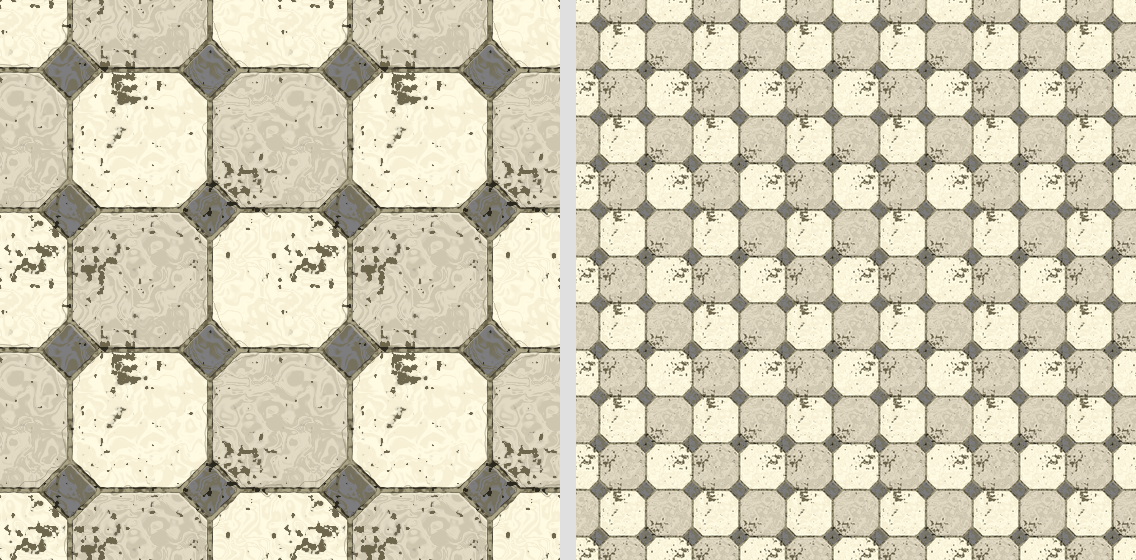
Left, the tile; right, the same tile 3 across and 3 down.
A WebGL 2 fragment shader for this texture:

```glsl
#version 300 es
precision highp float;
// Worn octagon-and-dot floor: checkered cream and grey marble octagons, small slate
// diamonds at the corners and gritty grout. Distance functions give the shapes;
// wrapping value noise gives veins and wear that repeat every two tiles.
uniform vec2 u_resolution;
out vec4 fragColor;

const float TILES = 4.0;          // octagons across and down
const float PATTERN = 2.0;        // tiles before the wear repeats
const float GROUT_HALF = 0.020;   // half width of straight joints, in tiles
const float CORNER_CUT = 0.240;   // octagon corner cut along each axis
const float STONE_HALF = 0.137;   // half side of a diamond
const float STONE_ROUND = 0.022;
const float EDGE_WOBBLE = 0.008;
const vec2 LIGHT = vec2(0.006, 0.013);
const float WEAR_RADIUS = 0.24;
const float WEAR_STRENGTH = 0.22;
const float WEAR_LEVEL = 0.82;
// Offset of the worn patch on each kind of tile
const vec2 WEAR_CREAM = vec2(0.20, 0.10), WEAR_GREY = vec2(-0.30, 0.20);
const vec2 WEAR_GREY_ALT = vec2(-0.23, -0.28), WEAR_CREAM_ALT = vec2(-0.10, 0.43);

const vec3 CREAM = vec3(1.00, 0.985, 0.89), CREAM_VEIN = vec3(0.97, 0.94, 0.835);
const vec3 GREY = vec3(0.89, 0.855, 0.77), GREY_VEIN = vec3(0.81, 0.775, 0.69);
const vec3 SLATE = vec3(0.49, 0.49, 0.50), SLATE_VEIN = vec3(0.46, 0.44, 0.36);
const vec3 GROUT = vec3(0.68, 0.65, 0.53);
const vec3 DIRT = vec3(0.41, 0.38, 0.28);
const vec3 SHADOW = vec3(0.15, 0.14, 0.10);

float hash(vec2 cell) {
    vec3 q = fract(cell.xyx * 0.1031);
    q += dot(q, q.yzx + 33.33);
    return fract((q.x + q.y) * q.z);
}

// Value noise with a whole number of cells per pattern, so that it wraps
float noise(vec2 p, float cells) {
    vec2 x = p * cells / PATTERN;
    vec2 i = floor(x), f = fract(x);
    f = f * f * (3.0 - 2.0 * f);
    vec2 a = mod(i, cells) + cells * 1.7;
    vec2 b = mod(i + 1.0, cells) + cells * 1.7;
    return mix(mix(hash(a), hash(vec2(b.x, a.y)), f.x),
               mix(hash(vec2(a.x, b.y)), hash(b), f.x), f.y);
}

float fbm(vec2 p, float cells, int octaves) {
    float sum = 0.0, weight = 1.0, total = 0.0;
    for (int k = 0; k < octaves; k++, weight *= 0.5, cells *= 2.0) {
        sum += weight * noise(p, cells);
        total += weight;
    }
    return sum / total;
}

// Folded bands of warped noise
float marble(vec2 p) {
    vec2 warp = vec2(fbm(p, 8.0, 3), fbm(p + 0.73, 8.0, 3)) - 0.5;
    float bands = fbm(p + 0.8 * warp, 10.0, 4) * 5.0;
    return smoothstep(0.2, 0.8, abs(fract(bands) - 0.5) * 2.0);
}

// Signed distances to the octagon (x) and the corner diamond (y)
vec2 shapes(vec2 p) {
    vec2 a = abs(p - round(p)), c = 0.5 - a;
    float cut = (CORNER_CUT - c.x - c.y) * 0.7071;
    float octagon = max(max(a.x, a.y) - (0.5 - GROUT_HALF), cut);
    vec2 r = abs(vec2(c.x + c.y, c.x - c.y)) * 0.7071 - STONE_HALF + STONE_ROUND;
    float stone = length(max(r, 0.0)) + min(max(r.x, r.y), 0.0) - STONE_ROUND;
    return vec2(octagon, stone);
}

// Sum of soft patches, one per tile of the pattern
float wearDensity(vec2 p) {
    float density = 0.0;
    for (int k = 0; k < 4; k++) {
        vec2 m = vec2(float(k % 2), float(k / 2));
        vec2 d = p - m - mix(mix(WEAR_CREAM, WEAR_GREY, m.x),
                             mix(WEAR_GREY_ALT, WEAR_CREAM_ALT, m.x), m.y);
        d -= PATTERN * round(d / PATTERN);
        density += exp(-dot(d, d) / (WEAR_RADIUS * WEAR_RADIUS));
    }
    return density;
}

void main() {
    vec2 p = gl_FragCoord.xy / u_resolution * TILES;
    float aa = 0.6 * TILES / min(u_resolution.x, u_resolution.y);
    float wobble = (noise(p, 60.0) - 0.5) * EDGE_WOBBLE;
    vec2 shape = shapes(p), lit = shapes(p + LIGHT);
    float d = min(shape.x, shape.y) + wobble;
    float dLit = min(lit.x, lit.y) + wobble;
    bool isStone = shape.y < shape.x;

    // Marble and slate, with lit upper edges and faint hairlines
    vec2 tile = mod(round(p), PATTERN);
    float vein = marble(isStone ? p : p + PATTERN * hash(tile + 7.0));
    bool isGrey = mod(tile.x + tile.y, 2.0) > 0.5;
    vec3 face = isGrey ? mix(GREY, GREY_VEIN, vein) : mix(CREAM, CREAM_VEIN, vein);
    if (isStone) face = mix(SLATE, SLATE_VEIN, vein);
    face = mix(face, isStone ? GREY_VEIN : CREAM, 0.6 * smoothstep(-aa, aa, dLit));
    float hairline = abs(d + 0.10 * (noise(p, 22.0) - 0.55));
    face = mix(face, DIRT, 0.35 * (1.0 - smoothstep(0.0, 0.003 + aa, hairline)));

    // Grout with grit, dark rims and a shadow from the tiles
    float grit = fbm(p, 72.0, 3);
    vec3 joint = mix(DIRT, GROUT, smoothstep(0.25, 0.6, grit));
    float rim = 0.45 * (1.0 - smoothstep(0.0, 0.012, d));
    float shade = (1.0 - smoothstep(-aa, aa, dLit)) * (1.0 - smoothstep(0.4, 0.85, grit));
    joint = mix(joint, SHADOW, max(rim, 0.85 * shade));
    vec3 color = mix(face, joint, smoothstep(-aa, aa, d));

    // Specks and larger chips, denser in the worn patches
    float speck = max(fbm(p, 44.0, 3), fbm(p + 0.37, 18.0, 4) - 0.04);
    speck += WEAR_STRENGTH * wearDensity(p) + 0.12 * (noise(p, 9.0) - 0.5);
    color *= 1.0 - 0.12 * smoothstep(WEAR_LEVEL - 0.07, WEAR_LEVEL, speck);
    float chip = smoothstep(WEAR_LEVEL - 0.015, WEAR_LEVEL + 0.015, speck);
    fragColor = vec4(mix(color, isStone || d > 0.0 ? SHADOW : DIRT, 0.95 * chip), 1.0);
}
```
